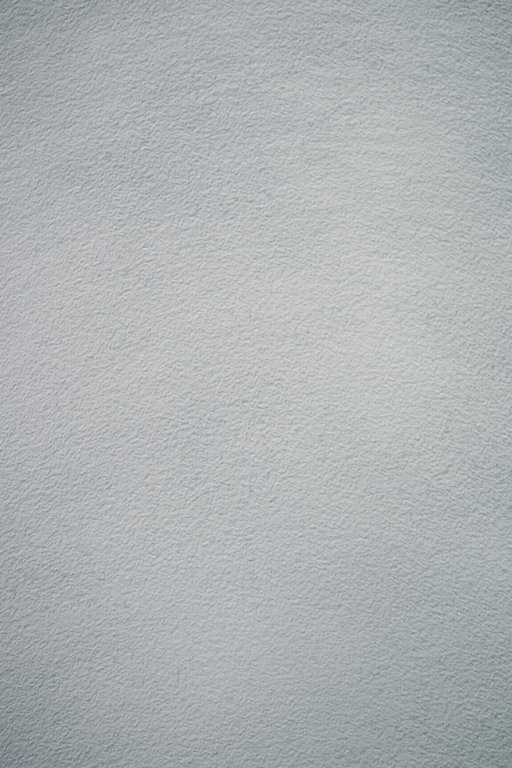
Write a WebGL 1 fragment shader that draws this texture.

```glsl
precision highp float;
// Pale grey rendered wall: fine raised grain, faint curved trowel strokes, darker edges.
uniform vec2 u_resolution;

float hash(vec2 cell) {
  vec3 h = fract(vec3(cell.xyx) * vec3(0.1031, 0.1030, 0.0973));
  h += dot(h, h.yzx + 33.33);
  return fract((h.x + h.y) * h.z);
}

float noise(vec2 p) {
  vec2 i = floor(p), f = fract(p);
  f = f * f * (3.0 - 2.0 * f);
  return mix(mix(hash(i), hash(i + vec2(1.0, 0.0)), f.x),
             mix(hash(i + vec2(0.0, 1.0)), hash(i + vec2(1.0, 1.0)), f.x), f.y);
}

float fbm(vec2 p) {
  float sum = 0.0, amplitude = 0.5;
  for (int i = 0; i < 4; i++) {
    sum += amplitude * noise(p);
    p = mat2(1.6, 1.2, -1.2, 1.6) * p + 7.3;
    amplitude *= 0.5;
  }
  return sum;
}

// Height of the plaster: small crumbs plus sharp grit, barely stretched along the stroke
float plasterHeight(vec2 p) {
  return 0.4 * noise(p * vec2(195.0, 285.0))
       + 0.6 * noise(mat2(0.9, 0.43, -0.43, 0.9) * p * vec2(410.0, 460.0) + 17.0);
}

void main() {
  vec2 uv = gl_FragCoord.xy / u_resolution;
  vec2 p = gl_FragCoord.xy / u_resolution.y;

  // Bend the coordinates so that strokes follow wide arcs
  float bend = p.x - 0.42;
  vec2 stroke = p + vec2(1.0, 1.0 + 0.55 * bend * bend + 0.02 * fbm(p * 4.0));

  // Broad light: bright middle, dim rim and corners, cloudy patches
  vec2 fromCentre = uv - vec2(0.53, 0.54);
  vec2 fromStain = uv - vec2(0.7, 0.12);
  vec2 rim = fromCentre * fromCentre;
  float tone = 1.04 - 1.5 * rim.x - 2.75 * rim.y - 3.0 * rim.x * rim.y;
  float patches = fbm(stroke * vec2(4.0, 7.0) + 5.0) - 0.47;
  tone += 0.5 * patches;
  tone -= 0.22 * exp(-18.0 * dot(fromStain, fromStain));

  // Grain lit from above, with shadows deeper than highlights
  float relief = plasterHeight(stroke) - plasterHeight(stroke + vec2(-0.0008, 0.0022));
  relief *= relief < 0.0 ? 1.2 : 0.9;
  tone += relief * (0.88 - 0.7 * patches + 0.8 * (rim.x + rim.y));

  // Thin trowel lines, strongest in the upper part
  float lines = noise(stroke * vec2(24.0, 270.0)) - 0.5;
  tone += lines * (0.06 + 0.17 * smoothstep(0.5, 0.8, uv.y));

  // Small dark pits, spread all over
  float pits = smoothstep(0.7, 0.95, noise(stroke * vec2(215.0, 310.0) + 63.0));
  tone -= 0.34 * pits * (0.5 + 0.5 * smoothstep(0.2, 0.8, noise(stroke * 13.0)));

  // Cool shadows, neutral lights, slightly warmer to the left
  vec3 shadowGrey = vec3(0.572, 0.603, 0.613);
  vec3 lightGrey = vec3(0.752, 0.759, 0.765);
  vec3 wall = mix(shadowGrey, lightGrey, clamp(tone, -0.9, 1.5));
  wall += vec3(0.010, -0.003, 0.003) * (0.5 - uv.x);
  gl_FragColor = vec4(wall, 1.0);
}
```
